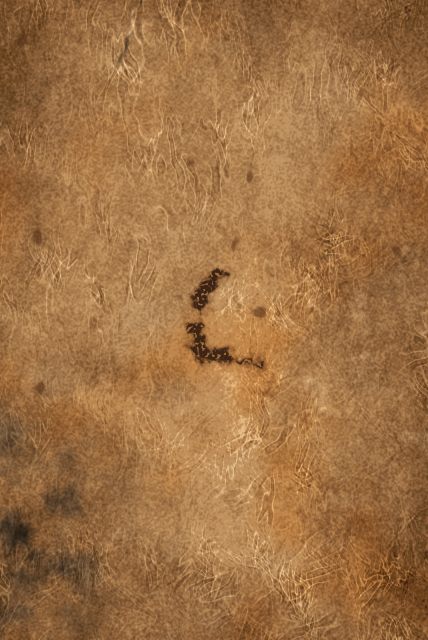
This texture is drawn by a WebGL 2 fragment shader. Its source:

```glsl
#version 300 es
precision highp float;
// Weathered tan rawhide with pale creases, soft stains and a dark crusted scar.

#define BASE_TONE 0.62
#define MOTTLE 0.46
#define GRAIN 0.20
#define CREASE_LIGHT 0.36
#define CREASE_FREQ 62.0
#define SCUFF 0.36
#define VIGNETTE 0.44
#define STAIN_CELLS 9.0
#define STAIN_SHARE 0.2
#define SCAR_WIDTH 0.011

uniform vec2 u_resolution;
out vec4 fragColor;

vec2 hash2(vec2 cell) {
  vec3 a = fract(cell.xyx * vec3(0.1031, 0.1030, 0.0973));
  a += dot(a, a.yzx + 33.33);
  return fract((a.xx + a.yz) * a.zy);
}

vec2 slope(vec2 cell) {
  float a = 6.2832 * hash2(cell).x;
  return vec2(cos(a), sin(a));
}

// Gradient noise, roughly -1 to 1
float noise(vec2 p) {
  vec2 i = floor(p), f = p - i, e = vec2(1.0, 0.0);
  vec2 u = f * f * f * (f * (f * 6.0 - 15.0) + 10.0);
  float low = mix(dot(slope(i), f), dot(slope(i + e), f - e), u.x);
  float high = mix(dot(slope(i + e.yx), f - e.yx), dot(slope(i + 1.0), f - 1.0), u.x);
  return 1.4 * mix(low, high, u.y);
}

vec2 wobble(vec2 p) { return vec2(noise(p), noise(p + 40.0)); }

float fbm(vec2 p) {
  float sum = 0.0, amp = 0.6;
  for (int i = 0; i < 5; i++) {
    sum += amp * noise(p);
    p = mat2(1.6, 1.2, -1.2, 1.6) * p + 17.3;
    amp *= 0.5;
  }
  return sum;
}

float segment(vec2 p, vec2 a, vec2 b) {
  vec2 d = b - a;
  return length(p - a - d * clamp(dot(p - a, d) / dot(d, d), 0.0, 1.0));
}

// Broken raised lines running along one direction, each with a shaded flank
float creases(vec2 p, float angle, float freq, float seed) {
  float c = cos(angle), s = sin(angle);
  vec2 q = mat2(c, -s, s, c) * p;
  q += 0.012 * wobble(q * 14.0 + seed) + 0.003 * wobble(q * 48.0 + seed);
  float n = noise(q * vec2(freq, freq * 0.24) + seed);
  float width = max(0.12, fwidth(n));
  float lit = 1.0 - smoothstep(0.0, width, abs(n));
  float shade = 1.0 - smoothstep(0.0, width * 1.6, abs(n - 0.24));
  float broken = smoothstep(-0.15, 0.5, noise(q * vec2(22.0, 11.0) + seed + 31.0));
  return (lit - 0.5 * shade) * broken;
}

// Scattered ragged drips and specks, one chance per cell
float stains(vec2 p) {
  vec2 g = p * STAIN_CELLS + 0.05 * wobble(p * 45.0), cell = floor(g);
  vec2 spot = hash2(cell + 71.0), kind = hash2(cell + 137.0);
  vec2 d = (g - cell - 0.3 - 0.4 * spot) * vec2(1.0, mix(0.4, 0.9, spot.x));
  float radius = mix(0.02, 0.1, kind.y * kind.y);
  return step(kind.x, STAIN_SHARE) * (1.0 - smoothstep(radius - 0.02, radius + 0.03, length(d)));
}

vec3 hide(float t) {
  vec3 c = mix(vec3(0.25, 0.15, 0.07), vec3(0.41, 0.27, 0.13), smoothstep(-0.2, 0.12, t));
  c = mix(c, vec3(0.53, 0.36, 0.21), smoothstep(0.1, 0.4, t));
  c = mix(c, vec3(0.64, 0.46, 0.28), smoothstep(0.35, 0.65, t));
  c = mix(c, vec3(0.74, 0.56, 0.36), smoothstep(0.6, 0.9, t));
  return mix(c, vec3(0.88, 0.75, 0.56), smoothstep(0.9, 1.35, t));
}

void main() {
  vec2 p = gl_FragCoord.xy / u_resolution.y;
  float middle = 0.5 * u_resolution.x / u_resolution.y;

  // Soft mottling, fine grain, bright centre and darkened rim
  vec2 warped = p + 0.06 * wobble(p * 4.0);
  float t = BASE_TONE + MOTTLE * fbm(warped * 4.2 + 3.0) + 0.2 * fbm(p * vec2(42.0, 26.0));
  vec2 turned = mat2(0.8, 0.6, -0.6, 0.8) * p;
  t += GRAIN * (noise(turned * 230.0) + 0.7 * noise(turned.yx * 120.0));
  float rim = length((p - vec2(middle, 0.5)) / vec2(middle * 1.2, 0.6));
  t += 0.12 * exp(-3.0 * rim * rim) - VIGNETTE * smoothstep(0.55, 1.3, rim);
  t -= 0.28 * (1.0 - smoothstep(0.0, 0.06, segment(warped, vec2(0.17, 0.43), vec2(0.31, 0.36))));

  // Upright creases at upper left, slanted and crossing ones at lower right
  float lower = smoothstep(0.45, 0.85, p.x + 0.6 * (1.0 - p.y) + 0.15 * noise(p * 5.0));
  float lines = 0.0;
  for (int i = 0; i < 6; i++) {
    float k = float(i), slanted = mod(k, 2.0);
    float angle = mix(0.22 * sin(k * 2.0), 0.42 * k - 1.4, slanted);
    float share = mix(1.0 - 0.5 * lower, 0.15 + 0.85 * lower, slanted);
    lines += share * creases(p, angle, CREASE_FREQ * (0.9 + 0.22 * k), 5.0 + 18.0 * k);
  }
  t += CREASE_LIGHT * lines * mix(0.35, 1.15, smoothstep(-0.35, 0.5, noise(p * 6.0 + 12.0)));

  // Worn pale scuffs, strongest in a band on the right
  float band = smoothstep(0.2, 0.6, p.x) * exp(-pow((p.y - 0.38) / 0.13, 2.0));
  float scuff = smoothstep(0.1, 0.5, fbm(p * vec2(17.0, 21.0) + 8.0)) * (0.3 + 0.7 * band);
  t += SCUFF * scuff * (0.7 + noise(p * 90.0));

  // Warm, ashen and smoky tints
  vec3 color = hide(t);
  float warm = smoothstep(-0.05, 0.5, fbm(p * 3.6 + 51.0) + 0.25 * (0.5 - p.y));
  color *= mix(vec3(1.02), vec3(1.02, 0.92, 0.76), warm);
  float ash = 0.3 * smoothstep(0.0, 0.6, fbm(p * 5.0 + 90.0)) + 0.3 * scuff;
  color = mix(color, dot(color, vec3(0.4, 0.45, 0.15)) * vec3(1.22, 1.01, 0.76), ash);
  vec2 s = (p - vec2(0.03, 0.17)) * vec2(8.0, 5.5);
  color *= 1.0 - vec3(0.62, 0.55, 0.4) * exp(-dot(s, s)) * smoothstep(-0.2, 0.4, fbm(p * 11.0 + 6.0));
  color = mix(color, vec3(0.31, 0.17, 0.08), 0.55 * stains(p));

  // Folded crease at the top edge
  vec2 bent = p + 0.008 * wobble(p * 30.0);
  float fold = segment(bent, vec2(0.215, 1.0), vec2(0.186, 0.885));
  float torn = smoothstep(-0.2, 0.4, noise(p * 28.0 + 3.0));
  color *= 1.0 - 0.6 * torn * (1.0 - smoothstep(0.0, 0.006, fold));
  color += 0.15 * (1.0 - torn) * (1.0 - smoothstep(0.0, 0.004, fold));

  // Crusted scar with gold flecks and a rusty halo
  vec2 rough = p + 0.007 * wobble(p * 55.0);
  vec2 bend = vec2(0.315, 0.446);
  float hook = min(segment(rough, vec2(0.302, 0.488), bend), segment(rough, bend, vec2(0.354, 0.443)));
  float upper = segment(rough, vec2(0.341, 0.573), vec2(0.313, 0.534)) + 0.15 * (p.y - 0.55);
  float tail = segment(rough, vec2(0.375, 0.436), vec2(0.405, 0.431)) + 0.007;
  float scar = min(min(upper, hook), tail) - SCAR_WIDTH + 0.014 * fbm(p * 62.0);
  color = mix(color, vec3(0.40, 0.21, 0.09), 0.5 * (1.0 - smoothstep(-0.004, 0.012, scar)));
  float fleck = smoothstep(0.05, 0.55, noise(turned * 190.0 + 4.0));
  vec3 crust = mix(vec3(0.18, 0.10, 0.06), vec3(0.62, 0.43, 0.24), fleck);
  color = mix(color, crust, 0.85 * (1.0 - smoothstep(-0.005, 0.003, scar)));

  fragColor = vec4(clamp(color, 0.0, 1.0), 1.0);
}
```
